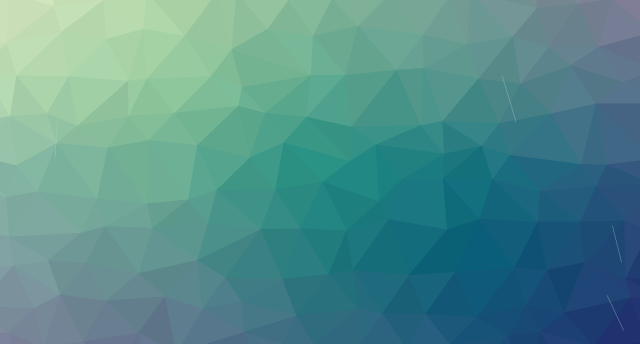
Reproduce this background procedurally as a Shadertoy shader.

```glsl
// Low-poly backdrop: a staggered, jittered grid is split into flat triangles,
// each tinted from a soft two-way gradient (pale lime, teal, indigo, mauve)
// with a slight random shade; a few pale hairlines mark open seams.

const vec2 GRID = vec2(14.0, 9.0);   // cells across the canvas
const float JITTER = 0.68;           // vertex wander, in cells
const float SHADE = 0.035;           // brightness spread between facets
const int AA = 2;                    // samples per pixel side

vec2 hash2(vec2 p) {
    vec3 q = fract(p.xyx * vec3(0.1031, 0.1030, 0.0973));
    q += dot(q, q.yzx + 33.33);
    return fract((q.xx + q.yz) * q.zy);
}

// Five evenly spaced colour stops
vec3 ramp(float t, vec3 a, vec3 b, vec3 c, vec3 d, vec3 e) {
    vec4 k = clamp(t * 4.0 - vec4(0.0, 1.0, 2.0, 3.0), 0.0, 1.0);
    return mix(mix(mix(mix(a, b, k.x), c, k.y), d, k.z), e, k.w);
}

// Horizontal ramps blended from bottom to top
vec3 backdrop(vec2 uv) {
    vec3 floorRow = ramp(uv.x, vec3(0.49, 0.52, 0.61), vec3(0.38, 0.45, 0.55),
        vec3(0.21, 0.41, 0.50), vec3(0.11, 0.33, 0.48), vec3(0.13, 0.17, 0.43));
    vec3 lowRow = ramp(uv.x, vec3(0.50, 0.63, 0.63), vec3(0.38, 0.57, 0.56),
        vec3(0.13, 0.48, 0.49), vec3(0.03, 0.36, 0.47), vec3(0.13, 0.25, 0.45));
    vec3 midRow = ramp(uv.x, vec3(0.52, 0.71, 0.64), vec3(0.42, 0.68, 0.57),
        vec3(0.13, 0.55, 0.51), vec3(0.08, 0.45, 0.50), vec3(0.20, 0.34, 0.50));
    vec3 highRow = ramp(uv.x, vec3(0.70, 0.84, 0.68), vec3(0.58, 0.79, 0.61),
        vec3(0.36, 0.66, 0.56), vec3(0.32, 0.56, 0.54), vec3(0.34, 0.44, 0.54));
    vec3 topRow = ramp(uv.x, vec3(0.84, 0.90, 0.75), vec3(0.70, 0.84, 0.66),
        vec3(0.52, 0.72, 0.60), vec3(0.45, 0.60, 0.58), vec3(0.50, 0.48, 0.58));
    return ramp(uv.y, floorRow, lowRow, midRow, highRow, topRow);
}

// Mesh vertex: odd rows shift by half a cell
vec2 vertex(vec2 id) {
    vec2 stagger = vec2(0.5 * mod(id.y, 2.0), 0.0);
    return id + stagger + JITTER * (hash2(id + 17.0) - 0.5);
}

// Twice the signed area, positive when counter-clockwise
float area(vec2 a, vec2 b, vec2 c) {
    vec2 u = b - a, v = c - a;
    return u.x * v.y - u.y * v.x;
}

bool inside(vec2 p, vec2 a, vec2 b, vec2 c) {
    return min(area(a, b, p), min(area(b, c, p), area(c, a, p))) >= 0.0;
}

// Quality of splitting a quad along the diagonal a-c
float splitScore(vec2 a, vec2 b, vec2 c, vec2 d) {
    return min(area(a, b, c), area(a, c, d)) / dot(c - a, c - a);
}

vec3 facet(vec2 a, vec2 b, vec2 c, vec2 seed) {
    vec3 tint = backdrop((a + b + c) / (3.0 * GRID));
    return tint + SHADE * (hash2(seed).x - 0.5);
}

// Find the triangle holding p among the nearby quads
vec3 mesh(vec2 p) {
    vec2 cell = floor(p);
    for (int j = -1; j <= 1; j++)
    for (int i = -2; i <= 1; i++) {
        vec2 id = cell + vec2(i, j);
        vec2 a = vertex(id), b = vertex(id + vec2(1, 0));
        vec2 c = vertex(id + vec2(1, 1)), d = vertex(id + vec2(0, 1));
        // Turn the quad so the better diagonal is a-c
        if (splitScore(b, c, d, a) > splitScore(a, b, c, d)) {
            vec2 first = a;
            a = b; b = c; c = d; d = first;
        }
        if (inside(p, a, b, c)) return facet(a, b, c, id * 2.0 + 5.0);
        if (inside(p, a, c, d)) return facet(a, c, d, id * 2.0 + 6.0);
    }
    return backdrop(p / GRID);
}

float segmentDistance(vec2 p, vec2 a, vec2 b) {
    vec2 ab = b - a;
    return length(p - a - ab * clamp(dot(p - a, ab) / dot(ab, ab), 0.0, 1.0));
}

void mainImage(out vec4 fragColor, in vec2 fragCoord) {
    // Supersampled facets
    vec3 color = vec3(0.0);
    for (int y = 0; y < AA; y++)
    for (int x = 0; x < AA; x++) {
        vec2 offset = (vec2(x, y) + 0.5) / float(AA) - 0.5;
        color += mesh((fragCoord + offset) / iResolution.xy * GRID);
    }
    color /= float(AA * AA);

    // Pale seams, endpoints in canvas fractions
    vec4 seams[4] = vec4[4](
        vec4(0.785, 0.778, 0.806, 0.647), vec4(0.090, 0.655, 0.086, 0.541),
        vec4(0.957, 0.343, 0.971, 0.239), vec4(0.949, 0.140, 0.974, 0.041));
    float pixel = 1.0 / iResolution.y;
    vec2 aspect = vec2(iResolution.x * pixel, 1.0);
    vec2 point = fragCoord * pixel;
    for (int i = 0; i < 4; i++) {
        float dist = segmentDistance(point, seams[i].xy * aspect, seams[i].zw * aspect);
        float cover = clamp(0.5 + (0.001 - dist) / pixel, 0.0, 1.0);
        color = mix(color, vec3(0.75, 0.82, 0.82), 0.4 * cover);
    }
    fragColor = vec4(color, 1.0);
}
```
